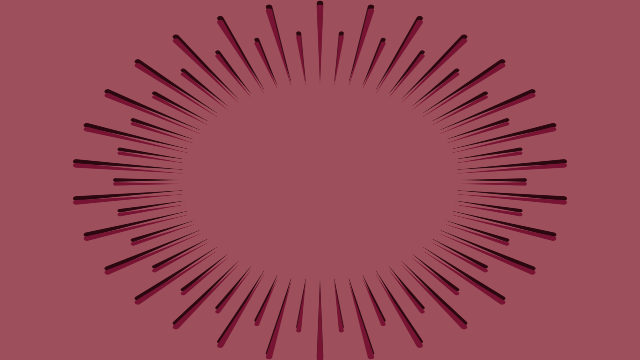
Write a WebGL 2 fragment shader that draws this background.

```glsl
#version 300 es
precision highp float;
// An oval burst of tapered rays, crimson over dark, on a dusty rose ground.
uniform vec2 u_resolution;
out vec4 fragColor;

const float TAU = 6.2831853;
const float RAY_COUNT = 60.0;
const float OVAL_STRETCH = 1.385;
const float INNER_RADIUS = 0.278;
const vec2 LAYER_SHIFT = vec2(0.0, -0.0108);

const vec3 ROSE = vec3(0.62, 0.31, 0.36);
const vec3 CRIMSON = vec3(0.47, 0.08, 0.20);
const vec3 DARK = vec3(0.17, 0.03, 0.06);

// Distance to a drop along x: a point at start, a round cap reaching end.
float taperedRay(vec2 p, float start, float end, float halfWidth) {
    float span = end - halfWidth - start;
    float t = clamp((p.x - start) / span, 0.0, 1.0);
    return length(p - vec2(start + t * span, 0.0)) - halfWidth * t;
}

// Repeats the ray around the oval, alternating short and long.
float rayBurst(vec2 p) {
    p.x /= OVAL_STRETCH;
    float sector = TAU / RAY_COUNT;
    float angle = atan(p.y, p.x);
    float index = round(angle / sector);
    float offset = angle - index * sector;
    float isLong = mod(index, 2.0);
    vec2 local = length(p) * vec2(cos(offset), sin(offset));
    float outerRadius = mix(0.415, 0.498, isLong);
    float halfWidth = mix(0.0049, 0.0064, isLong);
    return taperedRay(local, INNER_RADIUS, outerRadius, halfWidth);
}

// Smooth coverage from a signed distance.
float coverage(float dist, float pixel) {
    return 1.0 - smoothstep(-0.5 * pixel, 0.5 * pixel, dist);
}

void main() {
    // Centred coordinates in units of the canvas height.
    vec2 p = (gl_FragCoord.xy - 0.5 * u_resolution) / u_resolution.y;
    float pixel = 1.0 / u_resolution.y;

    // Dark rays lie beneath the lowered crimson ones.
    vec3 color = mix(ROSE, DARK, coverage(rayBurst(p), pixel));
    color = mix(color, CRIMSON, coverage(rayBurst(p - LAYER_SHIFT), pixel));
    fragColor = vec4(color, 1.0);
}
```
